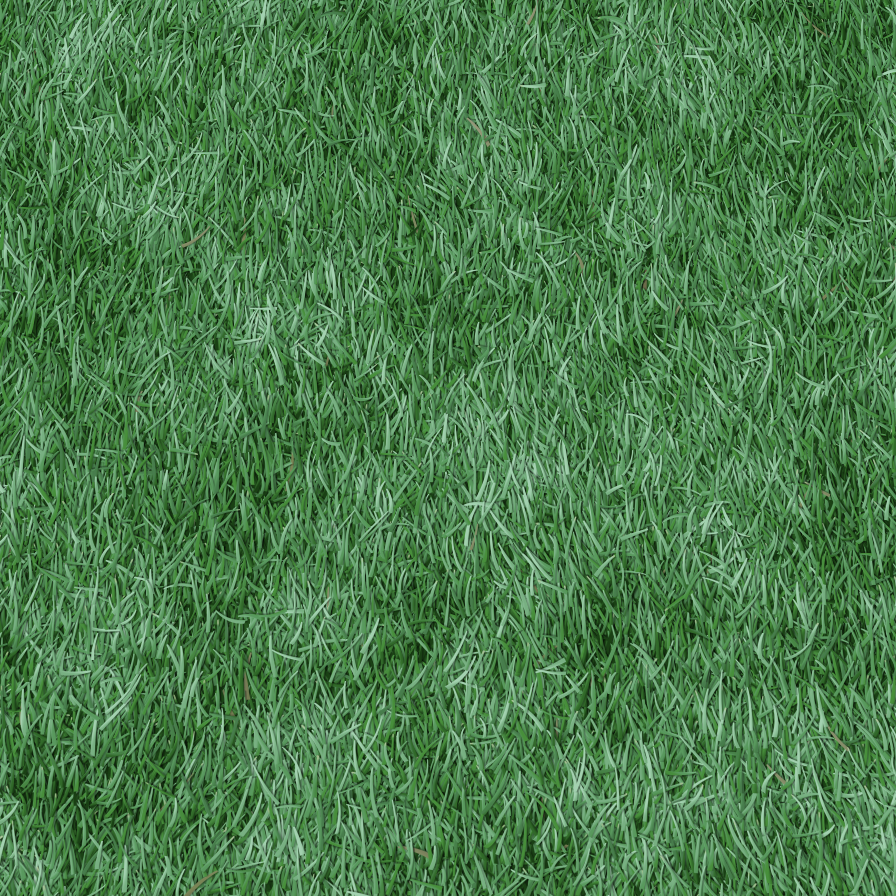
This texture is drawn by a three.js fragment shader. Its source:

```glsl
// Draws a dense lawn of short, overlapping grass blades seen from above at a slant.
varying vec2 vUv;

vec4 hash4(vec3 p) {
  vec4 q = fract(p.xyzx * vec4(0.1031, 0.1030, 0.0973, 0.1099));
  q += dot(q, q.wzxy + 33.33);
  return fract((q.xxyz + q.yzzw) * q.zywx);
}

vec2 gradient(vec2 cell) {
  float angle = 6.2832 * hash4(vec3(cell, 91.0)).x;
  return vec2(cos(angle), sin(angle));
}

float gradientNoise(vec2 p) {
  vec2 i = floor(p), f = fract(p);
  vec2 u = f * f * f * (f * (f * 6.0 - 15.0) + 10.0);
  vec2 e = vec2(1.0, 0.0);
  float low = mix(dot(gradient(i), f), dot(gradient(i + e), f - e), u.x);
  float high = mix(dot(gradient(i + e.yx), f - e.yx),
                   dot(gradient(i + 1.0), f - 1.0), u.x);
  return mix(low, high, u.y);
}

// Tone runs from the shaded thatch to the sunlit blade faces
vec3 grassColor(float tone, float cool) {
  vec3 middle = mix(vec3(0.28, 0.56, 0.23), vec3(0.28, 0.49, 0.30), cool);
  vec3 color = mix(vec3(0.10, 0.25, 0.08), vec3(0.19, 0.41, 0.16),
                   smoothstep(0.02, 0.18, tone));
  color = mix(color, middle, smoothstep(0.20, 0.42, tone));
  color = mix(color, vec3(0.35, 0.60, 0.37), smoothstep(0.47, 0.70, tone));
  color = mix(color, vec3(0.47, 0.69, 0.51), smoothstep(0.74, 0.94, tone));
  return mix(color, vec3(0.64, 0.82, 0.69), smoothstep(1.0, 1.3, tone));
}

void main() {
  // Mild perspective: blades shrink toward the top
  vec2 ground = vec2((vUv.x - 0.5) * (0.96 + 0.28 * vUv.y) + 2.0,
                     vUv.y * (0.96 + 0.14 * vUv.y) + 2.0);

  float patches = gradientNoise(ground * 5.0) + 0.8 * gradientNoise(ground * 14.0)
                + 0.7 * gradientNoise(ground * 32.0);
  float sway = 0.45 * gradientNoise(ground * 4.0 + 7.0);

  // Dark thatch between the blades
  float thatch = gradientNoise(ground * vec2(150.0, 90.0));
  vec3 color = grassColor(0.08 + 0.2 * thatch + 0.1 * patches, 0.3);

  // Layers of blades, from the ground up
  vec2 cellSize = vec2(0.021, 0.032);
  for (int layer = 0; layer < 16; layer++) {
    float level = float(layer);
    float height = pow(0.86, 15.0 - level);
    vec2 place = ground / cellSize + level * vec2(0.37, 0.61);
    vec2 home = floor(place);

    for (int k = 0; k < 9; k++) {
      vec2 cell = home + vec2(mod(float(k), 3.0), floor(float(k) / 3.0)) - 1.0;
      vec4 shape = hash4(vec3(cell, level + 3.0));
      vec4 look = hash4(vec3(cell, level + 41.0));
      vec2 offset = (place - cell - shape.xy) * cellSize;

      // Most blades stand upright, a few lie over
      float lean = (shape.z + look.x - 1.0) * (look.y > 0.80 ? 2.2 : 0.9) + sway;
      float halfLength = mix(0.012, 0.030, shape.w);
      halfLength = min(halfLength, 0.018 / max(abs(sin(lean)), 0.1));
      vec2 axis = vec2(sin(lean), cos(lean));
      float along = dot(offset, axis) / halfLength;
      float across = dot(offset, vec2(axis.y, -axis.x));
      across += (look.z - 0.5) * 0.008 * (along * along - 0.4);

      // Tapered outline with a soft edge
      float rise = clamp(along * 0.5 + 0.5, 0.0, 1.0);
      float halfWidth = mix(0.0014, 0.0029, look.w) * sqrt(1.0 - rise * 0.9);
      float ends = 1.0 - smoothstep(0.92, 1.0, abs(along));
      float cover = ends * (1.0 - smoothstep(halfWidth - 0.0008, halfWidth + 0.0008, abs(across)));

      // Shadow cast on the blades below, to the right
      float shadow = 1.0 - smoothstep(0.0, halfWidth + 0.0012, abs(across - 0.0018));
      color *= 1.0 - 0.30 * ends * shadow;

      // Shade by height, length and the side facing the light
      float vary = fract(look.x * 7.0 + shape.y * 5.0);
      float tone = 0.58 + 0.50 * (height - 0.5) + 0.80 * (vary - 0.5);
      tone += 0.40 * (rise - 0.5) + 0.34 * patches;
      tone -= 0.12 * clamp(across / halfWidth, -1.0, 1.0);
      float cool = smoothstep(0.3, 0.7, fract(look.z * 9.0 + shape.x));
      vec3 bladeColor = grassColor(tone, cool);

      // Rare dry blades and pale cut tips
      float dry = step(0.998, fract(look.w * 13.0 + shape.z));
      bladeColor = mix(bladeColor, vec3(0.56, 0.50, 0.38), 0.7 * dry);
      float cutTip = step(0.92, fract(look.y * 11.0)) * smoothstep(0.84, 0.92, rise);
      bladeColor = mix(bladeColor, vec3(0.68, 0.76, 0.58), 0.75 * cutTip);
      color = mix(color, bladeColor, cover);
    }
  }
  gl_FragColor = vec4(color, 1.0);
}
```
